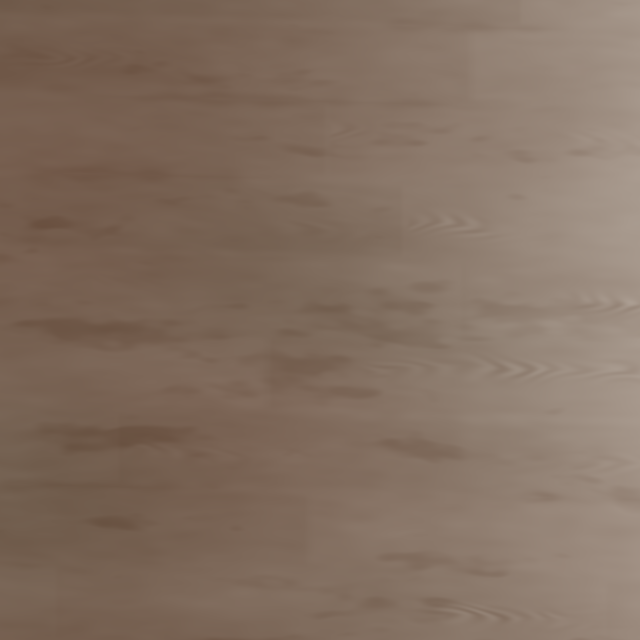
Reproduce this texture procedurally as a WebGL 2 fragment shader.

```glsl
#version 300 es
precision highp float;

uniform vec2 u_resolution;
out vec4 fragColor;

const vec3 SHADE_COLOR = vec3(0.461, 0.374, 0.313);
const vec3 LIGHT_COLOR = vec3(0.652, 0.596, 0.549);
const vec3 RED_TINT = vec3(0.007, -0.005, -0.004);
const float LIGHT_CURVE = 2.05;
const float BOARD_TILT = 0.025;
const vec2 PLANK_SIZE = vec2(0.85, 0.122);
const float PLANK_TONE = 0.075;
const float SEAM_WIDTH = 0.008;
const float SEAM_DEPTH = 0.13;
const float CLOUD_DEPTH = 0.075;
const float STREAK_DEPTH = 0.070;
const float MOTTLE_DEPTH = 0.034;
const float FINE_DEPTH = 0.030;
const float SMUDGE_DEPTH = 0.19;
const float FIGURE_DEPTH = 0.13;
const float FIGURE_PITCH = 0.050;
const float TAU = 6.2831853;

vec3 hash3(vec2 p) {
    vec3 q = fract(vec3(p.xyx) * vec3(0.1031, 0.1030, 0.0973));
    q += dot(q, q.yxz + 33.33);
    return fract((q.xxy + q.yzz) * q.zyx);
}

// Cellular noise: soft blobs of random sign, one per cell
float blobs(vec2 p) {
    vec2 cell = floor(p);
    float sum = 0.0;
    for (int j = -1; j <= 1; j++) {
        for (int i = -1; i <= 1; i++) {
            vec2 id = cell + vec2(i, j);
            vec3 h = hash3(id + 57.0);
            vec2 d = p - id - h.xy;
            float w = max(0.0, 1.0 - dot(d, d));
            sum += (2.0 * h.z - 1.0) * w * w * w;
        }
    }
    return sum;
}

// Slow wavering of the grain from layered sines
float waver(vec2 p) {
    return 0.0050 * sin(7.0 * p.x + 5.0 * p.y)
         + 0.0025 * sin(17.0 * p.x - 21.0 * p.y + 1.3)
         + 0.0012 * sin(41.0 * p.x + 33.0 * p.y + 4.1);
}

// Nested arrow-shaped growth rings along a centre line
float figure(vec2 p, float offCentre, float seed) {
    float bend = 1.2 * sin(19.0 * p.x + seed * TAU) + 1.6 * blobs(p * vec2(13.0, 38.0));
    float skewed = sqrt(offCentre * offCentre + 0.00001) + 0.6 * offCentre * sin(seed * 40.0 + 6.0 * p.x);
    float rings = sin(TAU * (p.x + 2.6 * skewed) / FIGURE_PITCH + 1.6 * bend);
    float band = exp(-pow(offCentre / 0.014, 2.0));
    float patches = smoothstep(0.1, 0.55, blobs(vec2(p.x * 4.0 + seed * 31.0, seed * 47.0)));
    float strength = clamp(0.6 + 1.2 * blobs(p * vec2(15.0, 50.0) + 90.0), 0.1, 1.2);
    return rings * band * patches * strength;
}

void main() {
    vec2 uv = gl_FragCoord.xy / u_resolution;
    vec2 wood = vec2(uv.x, uv.y + BOARD_TILT * uv.x);
    vec2 grain = wood + vec2(0.0, waver(wood));

    // Side light, strongest at the middle of the right edge
    float reach = clamp(uv.x + 0.07 * (uv.y - 0.5), 0.0, 1.1);
    float light = pow(reach, LIGHT_CURVE);
    light *= 1.0 - 0.6 * pow(uv.y - 0.48, 2.0);

    // Staggered planks
    float row = floor(wood.y / PLANK_SIZE.y);
    float shift = hash3(vec2(row, 11.0)).x;
    float along = wood.x / PLANK_SIZE.x + shift;
    vec3 plank = hash3(vec2(floor(along), row) + 5.0);
    vec2 local = vec2(fract(along), fract(wood.y / PLANK_SIZE.y));
    vec2 edge = min(local, 1.0 - local) * PLANK_SIZE;
    float inside = smoothstep(0.0, 0.010, edge.x) * smoothstep(0.0, 0.014, edge.y);
    float tone = PLANK_TONE * (2.0 * plank.x - 1.0) * inside;

    // Seams that fade in and out along their length
    float ragged = blobs(grain * vec2(15.0, 55.0) + 33.0);
    float seamFade = smoothstep(0.0, 0.6, blobs(vec2(wood.x * 3.0, wood.y * 9.0) + 20.0) + 0.3 * ragged);
    float seam = exp(-pow((edge.y + 0.6 * waver(wood.yx * 3.0)) / SEAM_WIDTH, 2.0));
    tone -= SEAM_DEPTH * seam * seamFade;

    // Broad clouds, long streaks, mottling and fine fibres
    tone += CLOUD_DEPTH * blobs(wood * vec2(2.0, 7.0) + 410.0);
    tone += STREAK_DEPTH * blobs(grain * vec2(3.0, 19.0) + 3.0);
    tone += MOTTLE_DEPTH * blobs(grain * vec2(9.0, 34.0) + 71.0);
    tone += MOTTLE_DEPTH * 0.7 * blobs(wood * vec2(24.0, 42.0) + 180.0);
    tone += FINE_DEPTH * blobs(grain * vec2(22.0, 85.0) + 140.0);

    // Sparse dark smudges with frayed outlines
    float core = blobs(grain * vec2(3.0, 25.0) + 230.0);
    float fray = 0.45 * ragged + 0.3 * blobs(grain * vec2(32.0, 90.0) + 270.0);
    tone -= SMUDGE_DEPTH * smoothstep(0.35, 1.15, core + fray);

    // Ring figure shows best under the side light
    float offCentre = (local.y - 0.35 - 0.3 * plank.y) * PLANK_SIZE.y + 1.2 * waver(wood * 1.4);
    float rings = figure(grain, offCentre, plank.z) * inside;
    tone += FIGURE_DEPTH * rings * mix(0.35, 1.0, smoothstep(0.1, 0.8, uv.x));

    // Red and olive drift over the boards
    float drift = blobs(wood * vec2(2.2, 4.0) + 310.0) + 0.5 * (plank.y - 0.5) * inside;
    vec3 color = mix(SHADE_COLOR, LIGHT_COLOR, light + tone);
    color += RED_TINT * drift * (1.0 - 0.5 * light);
    fragColor = vec4(clamp(color, 0.0, 1.0), 1.0);
}
```
